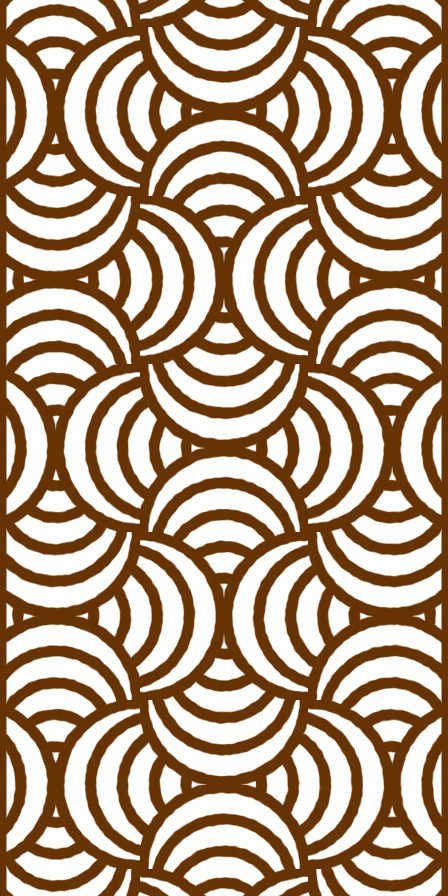
Write a WebGL 1 fragment shader that draws this pattern.

```glsl
precision highp float;
// Brown line lattice of interlocking crescent fans, pinwheeled on a square grid.

uniform vec2 u_resolution;

const vec3 PAPER = vec3(0.992, 0.992, 0.984);
const vec3 BROWN = vec3(0.40, 0.20, 0.02);
const float CELL = 0.3755;        // cell side, in canvas widths
const float FAN_RADIUS = 0.965;   // lengths below are in half cells
const float ARC_STEP = 0.379;     // spacing of arc peaks along the fan axis
const float ARC_SHRINK = 0.146;   // radius lost from one arc to the next
const float HALF_LINE = 0.066;
const float BORDER = 0.0145;      // side strip, in canvas widths

vec2 hashGradient(vec2 cell) {
  float h = fract(sin(dot(cell, vec2(127.1, 311.7))) * 43758.5);
  float angle = 6.28318 * h;
  return vec2(cos(angle), sin(angle));
}

float gradientNoise(vec2 p) {
  vec2 i = floor(p);
  vec2 f = p - i;
  vec2 w = f * f * f * (f * (f * 6.0 - 15.0) + 10.0);
  float a = dot(hashGradient(i), f);
  float b = dot(hashGradient(i + vec2(1.0, 0.0)), f - vec2(1.0, 0.0));
  float c = dot(hashGradient(i + vec2(0.0, 1.0)), f - vec2(0.0, 1.0));
  float d = dot(hashGradient(i + vec2(1.0, 1.0)), f - vec2(1.0, 1.0));
  return mix(mix(a, b, w.x), mix(c, d, w.x), w.y);
}

// Distance to the nested arcs of one fan; y runs along the bulge from its chord.
float fanArcs(vec2 p) {
  float nearest = 10.0;
  for (int k = 1; k < 5; k++) {
    float radius = FAN_RADIUS - ARC_SHRINK * float(k);
    float peak = FAN_RADIUS - ARC_STEP * float(k);
    float d = abs(length(p - vec2(0.0, peak - radius)) - radius);
    nearest = min(nearest, d);
  }
  return nearest;
}

// Distance to the line work; neighbouring cells are turned a quarter.
float latticeDistance(vec2 p) {
  vec2 index = floor(p * 0.5 + 0.5);
  vec2 q = abs(p - 2.0 * index);
  if (mod(index.x + index.y, 2.0) > 0.5) q = q.yx;

  // Two fans bulge into the cell; the side wedges are tails of outward fans.
  float rim = length(q - vec2(0.0, 1.0)) - FAN_RADIUS;
  vec2 fan = rim < 0.0 ? vec2(q.x, 1.0 - q.y) : vec2(q.y, q.x - 1.0);
  return min(abs(rim), fanArcs(fan));
}

void main() {
  vec2 canvas = (gl_FragCoord.xy - 0.5 * u_resolution) / u_resolution.x;
  vec2 p = canvas * 2.0 / CELL;
  float soft = 0.5 * max(1.2 / u_resolution.x, 0.0045);

  // Slightly ragged edges, as if cut by hand.
  float wobble = 0.014 * gradientNoise(p * 11.0);
  float line = (latticeDistance(p) - HALF_LINE + wobble) * CELL * 0.5;
  float strip = 0.5 - BORDER - abs(canvas.x);
  float ink = 1.0 - smoothstep(-soft, soft, min(line, strip));

  vec3 brown = BROWN + 0.012 * gradientNoise(p * 7.0 + 31.0);
  gl_FragColor = vec4(mix(PAPER, brown, ink), 1.0);
}
```
